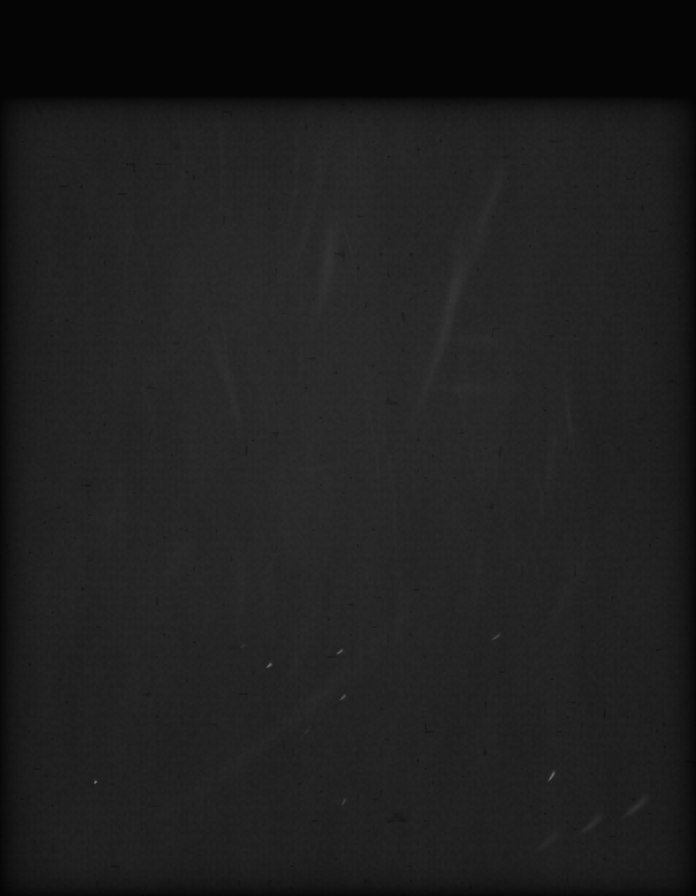
Give the GLSL for this texture, as a Shadertoy shader.

```glsl
// A worn, nearly black board under a plain black strip, its edges sunk in shadow.
// A soft glow carries fine weave and grain; loops of tapered streaks add faint
// upright scuffs, slanted rubs and a few small bright nicks.

float hash(vec2 p) {
    vec3 q = fract(vec3(p.xyx) * 0.1031);
    q += dot(q, q.yzx + 33.33);
    return fract((q.x + q.y) * q.z);
}

float noise(vec2 p) {
    vec2 cell = floor(p), f = fract(p);
    f = f * f * (3.0 - 2.0 * f);
    return mix(mix(hash(cell), hash(cell + vec2(1, 0)), f.x),
               mix(hash(cell + vec2(0, 1)), hash(cell + vec2(1, 1)), f.x), f.y);
}

float fbm(vec2 p) {
    float sum = 0.0, gain = 0.5;
    for (int i = 0; i < 4; i++) {
        sum += gain * noise(p);
        p = p * 2.03 + 17.7;
        gain *= 0.5;
    }
    return sum;
}

// Soft tapered stroke; lean is the angle from upright, towards the right
float streak(vec2 p, vec2 center, float lean, float halfLength, float width) {
    vec2 d = p - center;
    float along = dot(d, vec2(sin(lean), cos(lean))) / halfLength;
    float across = dot(d, vec2(cos(lean), -sin(lean)));
    across += 0.1 * halfLength * (along * along - 0.3);
    across /= width * (1.0 + 0.5 * along);
    return exp(-across * across) * smoothstep(1.0, 0.2, abs(along));
}

// Faint scuffs, mostly upright and gathered in the upper middle
float scuffs(vec2 p) {
    float sum = 0.0;
    for (int i = 0; i < 34; i++) {
        float id = float(i);
        float a = hash(vec2(id, 1.3)), b = hash(vec2(id, 5.7));
        float c = hash(vec2(id, 9.1)), d = hash(vec2(id, 14.9));
        vec2 center = vec2(0.06 + 0.64 * mix(a, 0.53, 0.35 * d), 0.26 + 0.57 * b);
        float lean = (c - 0.4) * 0.75;
        if (i % 9 == 4) lean = 1.5 + 0.2 * (c - 0.5);
        float halfLength = 0.03 + 0.08 * d;
        float width = mix(0.0015, 0.009, c * c);
        sum += (0.008 + 0.018 * a * b) * streak(p, center, lean, halfLength, width);
    }
    // Broad rubs and one long slanted crease
    sum += 0.035 * streak(p, vec2(0.495, 0.645), 0.24, 0.15, 0.007);
    sum += 0.030 * streak(p, vec2(0.364, 0.705), 0.16, 0.09, 0.008);
    sum += 0.026 * streak(p, vec2(0.255, 0.565), -0.27, 0.08, 0.005);
    sum += 0.012 * streak(p, vec2(0.330, 0.210), 0.88, 0.28, 0.010);
    return sum;
}

// Small bright nicks and pale slanted chips in the lower part
float nicks(vec2 p) {
    float sum = 0.0;
    for (int i = 0; i < 9; i++) {
        float id = float(i);
        float a = hash(vec2(id, 23.1)), b = hash(vec2(id, 31.7)), c = hash(vec2(id, 47.3));
        vec2 center = vec2(0.10 + 0.60 * a, 0.10 + 0.28 * b);
        sum += mix(0.05, 0.34, c * c)
             * streak(p, center, 0.5 + 0.7 * b, 0.003 + 0.007 * a, 0.0014);
    }
    for (int i = 0; i < 3; i++) {
        float k = float(i);
        vec2 center = vec2(0.61 + 0.05 * k, 0.06 + 0.02 * k);
        sum += (0.03 + 0.02 * k) * streak(p, center, 0.85, 0.025, 0.0035);
    }
    return sum;
}

void mainImage(out vec4 fragColor, in vec2 fragCoord) {
    vec2 p = fragCoord / iResolution.y;
    float width = iResolution.x / iResolution.y;
    float boardTop = 0.892;

    // Board tone, brightest just above the middle
    vec2 g = (p - vec2(0.47 * width, 0.58)) / vec2(0.33, 0.38);
    float tone = 0.118 + 0.043 * exp(-dot(g, g));

    // Cloudy wear, stretched upright
    tone += 0.022 * (fbm(p * vec2(13.0, 6.0)) - 0.47);
    tone += 0.014 * (fbm(p * vec2(60.0, 12.0) + 40.0) - 0.47);

    // Diamond weave and fine grain
    float weave = sin(480.0 * (p.x + 0.6 * p.y)) * sin(480.0 * (p.x - 0.6 * p.y));
    tone += 0.003 * weave * (0.4 + noise(p * 25.0));
    tone += 0.016 * (noise(p * 330.0) - 0.5);
    tone -= 0.035 * smoothstep(0.91, 1.0, noise(p * 120.0 + 9.0));

    // Scuffs broken up by patchy wear
    tone += scuffs(p) * (0.35 + 1.2 * fbm(p * vec2(90.0, 35.0)));
    tone += nicks(p);

    // Shadow along the sides, bottom and strip
    float side = min(p.x, width - p.x);
    float shade = (1.0 - 0.75 * exp(-side / 0.017))
                * (1.0 - 0.70 * exp(-p.y / 0.013))
                * (1.0 - 0.75 * exp(-max(boardTop - p.y, 0.0) / 0.013));
    float onBoard = smoothstep(boardTop + 0.004, boardTop - 0.004, p.y);
    tone = mix(0.020, tone * shade, onBoard);

    fragColor = vec4(vec3(tone), 1.0);
}
```
